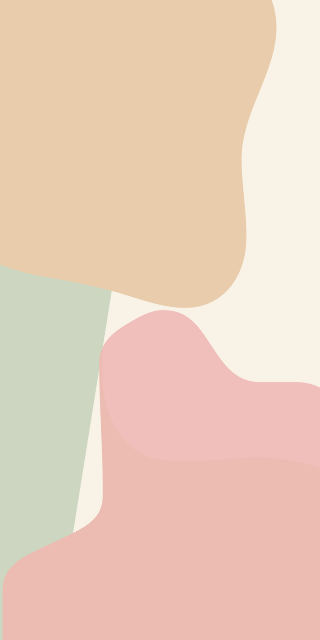
Reproduce this background procedurally as a Shadertoy shader.

```glsl
// Flat, overlapping organic blobs in sand, sage and two pinks on cream.
// Outlines are cubic spans joined with matching slopes, plus superellipse
// corners; each shape becomes an antialiased mask painted back to front.

// Cubic from point a to point b with end slopes; constant outside the span.
float span(float x, vec2 a, vec2 b, float slopeA, float slopeB) {
    float w = b.x - a.x;
    float t = clamp((x - a.x) / w, 0.0, 1.0);
    float s = 1.0 - t;
    return mix(a.y, b.y, t * t * (3.0 - 2.0 * t)) + w * t * s * (slopeA * s - slopeB * t);
}

// Approximate signed distance to a superellipse, negative inside.
float superellipse(vec2 p, vec2 radius, float power) {
    vec2 q = pow(abs(p) / radius, vec2(power));
    return (pow(q.x + q.y, 1.0 / power) - 1.0) * min(radius.x, radius.y);
}

// Sand blob: wavy right side, sloping underside, round lower corner.
float sandShape(vec2 p) {
    vec2 corner = p - vec2(57.8, 126.3);
    if (corner.x > 0.0 && corner.y < 0.0) return superellipse(corner, vec2(19.2, 22.5), 2.15);

    float side = p.y < 150.5 ? span(p.y, vec2(126.3, 77.0), vec2(150.5, 75.5), 0.0, 0.0)
               : p.y < 170.0 ? span(p.y, vec2(150.5, 75.5), vec2(170.0, 80.5), 0.0, 0.41)
               : p.y < 191.4 ? span(p.y, vec2(170.0, 80.5), vec2(191.4, 86.4), 0.41, 0.0)
               : span(p.y, vec2(191.4, 86.4), vec2(200.0, 84.9), 0.0, -0.35);
    float under = p.x < 15.6 ? span(p.x, vec2(0.0, 117.4), vec2(15.6, 113.2), -0.42, -0.17)
                : p.x < 34.9 ? span(p.x, vec2(15.6, 113.2), vec2(34.9, 109.1), -0.17, -0.27)
                : span(p.x, vec2(34.9, 109.1), vec2(57.8, 103.8), -0.27, 0.0);
    return max(p.x - side, under - p.y);
}

// Pink mass: stepped left side below a rounded hill and a shelf.
float pinkShape(vec2 p) {
    float side = p.y < 27.3 ? span(p.y, vec2(13.8, 0.8), vec2(27.3, 9.9), 0.0, 2.0)
               : p.y < 34.9 ? span(p.y, vec2(27.3, 9.9), vec2(34.9, 25.5), 2.0, 1.7)
               : p.y < 47.0 ? span(p.y, vec2(34.9, 25.5), vec2(47.0, 32.1), 1.7, 0.0)
               : p.y < 86.2 ? span(p.y, vec2(47.0, 32.1), vec2(86.2, 31.0), 0.0, 0.0)
               : span(p.y, vec2(86.2, 31.0), vec2(98.4, 39.1), 0.0, 1.67);
    float top = p.x < 50.8 ? span(p.x, vec2(39.1, 98.4), vec2(50.8, 103.1), 0.6, 0.0)
              : p.x < 62.5 ? span(p.x, vec2(50.8, 103.1), vec2(62.5, 97.1), 0.0, -1.3)
              : p.x < 69.8 ? span(p.x, vec2(62.5, 97.1), vec2(69.8, 86.7), -1.3, -1.25)
              : p.x < 81.3 ? span(p.x, vec2(69.8, 86.7), vec2(81.3, 80.6), -1.25, 0.0)
              : span(p.x, vec2(92.5, 80.6), vec2(100.0, 78.9), 0.0, -0.5);
    return max(side - p.x, p.y - top);
}

// Lighter upper layer within the pink mass.
float blushShape(vec2 p) {
    vec2 corner = p - vec2(53.4, 84.1);
    if (corner.x < 0.0) {
        return corner.y < 0.0 ? superellipse(corner, vec2(21.4, 28.0), 2.15) : 32.0 - p.x;
    }
    float under = p.x < 80.0 ? span(p.x, vec2(65.0, 56.1), vec2(80.0, 57.1), 0.0, 0.0)
                : span(p.x, vec2(80.0, 57.1), vec2(100.0, 53.9), 0.0, -0.3);
    return under - p.y;
}

// Coverage of a shape across about one pixel.
float mask(float d) {
    float pixel = 200.0 / iResolution.y;
    return 1.0 - smoothstep(-0.6 * pixel, 0.6 * pixel, d);
}

void mainImage(out vec4 fragColor, in vec2 fragCoord) {
    // Canvas spans 100 units across and 200 units up.
    vec2 p = fragCoord / iResolution.xy * vec2(100.0, 200.0);

    vec3 cream = vec3(0.975, 0.953, 0.906);
    vec3 sage = vec3(0.802, 0.840, 0.753);
    vec3 sand = vec3(0.914, 0.800, 0.671);
    vec3 rose = vec3(0.925, 0.737, 0.698);
    vec3 blush = vec3(0.943, 0.750, 0.737);

    // Sage panel with a slightly leaning right edge
    float sageEdge = 32.3 + 0.16 * (p.y - 92.7);
    vec3 color = mix(cream, sage, mask(p.x - sageEdge));

    // Sand above, then the two pink layers
    color = mix(color, sand, mask(sandShape(p)));
    vec3 pink = mix(rose, blush, mask(blushShape(p)));
    color = mix(color, pink, mask(pinkShape(p)));

    fragColor = vec4(color, 1.0);
}
```
